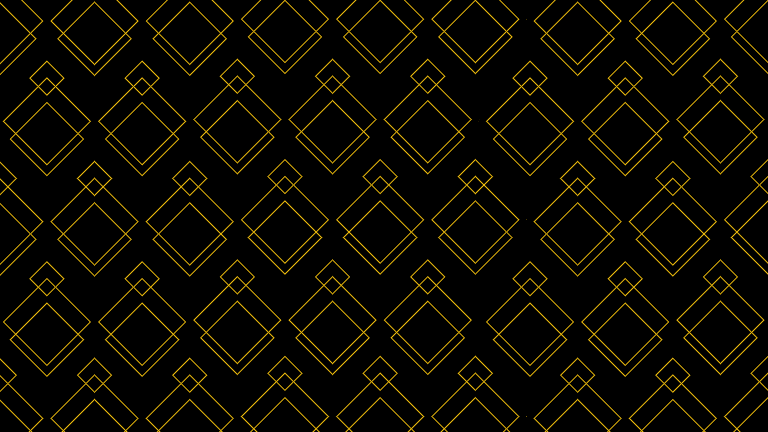
Give the GLSL for this pattern, as a WebGL 1 fragment shader.

```glsl
precision highp float;

uniform vec2 u_resolution;

// Lengths are fractions of the canvas height; y runs downward.
const float COLUMN_PITCH = 0.2204;
const float ROW_PITCH = 0.2322;
const vec2 FIRST_CENTRE = vec2(-0.0016, -0.0556);
const float SEAM_GAP = 0.0163;
const float COLUMN_DROP = 0.0043;
const float LAST_ROW_RISE = 0.0090;
const float LINE_WIDTH = 0.00215;
const vec3 GOLD = vec3(1.0, 0.79, 0.05);

float diamondOutline(vec2 p, float radius) {
  return abs(abs(p.x) + abs(p.y) - radius) * 0.70711;
}

// Part of a pixel-wide interval that a thin line covers
float lineCoverage(float dist, float width, float pixel) {
  float halfWidth = 0.5 * width;
  float inner = max(dist - 0.5 * pixel, -halfWidth);
  float outer = min(dist + 0.5 * pixel, halfWidth);
  return clamp((outer - inner) / pixel, 0.0, 1.0);
}

// Small diamond hanging over two overlapping larger ones
float pendant(vec2 p) {
  float small = diamondOutline(p, 0.0393);
  float large = diamondOutline(p - vec2(0.0, 0.1000), 0.1005);
  float lower = diamondOutline(p - vec2(0.0, 0.1410), 0.0847);
  return min(small, min(large, lower));
}

float pendantRow(vec2 p, float row) {
  float staggered = mod(row, 2.0);
  p -= FIRST_CENTRE + vec2(0.5 * COLUMN_PITCH * staggered, ROW_PITCH * row);
  p.y += LAST_ROW_RISE * step(3.5, row);

  // Wider gap where the pattern block starts again
  float seam = (5.5 - staggered) * COLUMN_PITCH + 0.5 * SEAM_GAP;
  p.x -= SEAM_GAP * step(seam, p.x);

  // The first columns of each block sit slightly lower
  float column = floor(p.x / COLUMN_PITCH + 0.5);
  float halfColumn = 2.0 * column + staggered;
  float blockColumn = mod(max(halfColumn - 1.0, 0.0) + 0.5, 10.0);
  p.y -= COLUMN_DROP * (1.0 - step(4.0, blockColumn));

  p.x -= column * COLUMN_PITCH;
  return pendant(p);
}

void main() {
  float pixel = 1.0 / u_resolution.y;
  vec2 p = vec2(gl_FragCoord.x, u_resolution.y - gl_FragCoord.y) * pixel;

  float dist = 1.0;
  for (int row = 0; row < 5; row++) {
    dist = min(dist, pendantRow(p, float(row)));
  }

  gl_FragColor = vec4(GOLD * lineCoverage(dist, LINE_WIDTH, pixel), 1.0);
}
```
